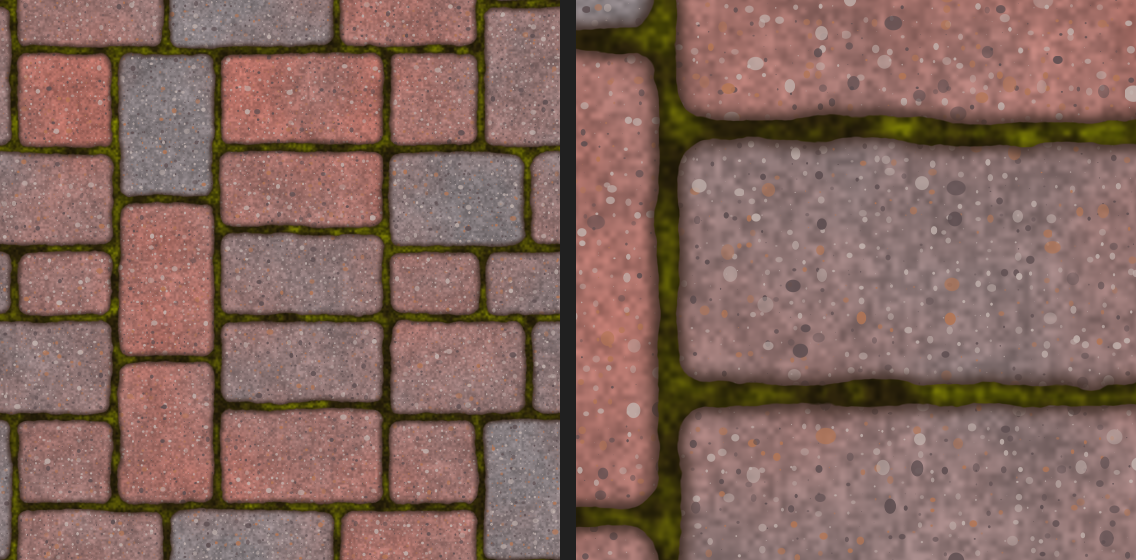
Left: the whole. Right: its middle third, enlarged.
Write a Shadertoy shader that draws this texture.

```glsl
// Tumbled clay and slate pavers in a seamless mixed bond, with mossy joints.
// Edge lists split the unit tile into bricks; a rounded box distance shapes each
// one, and tiling value noise plus scattered stones weather the surface.

const float SEAM_HALF = 0.0062;
const float CORNER = 0.019;
const float BAND_TOP = 0.905;
const float BAND_END = 0.090;
const vec3 SLATE = vec3(0.51, 0.475, 0.485);
const vec3 CLAY = vec3(0.665, 0.425, 0.39);
const vec3 GRIME = vec3(0.25, 0.18, 0.15);
const vec3 SOIL = vec3(0.14, 0.11, 0.035);
const vec3 MOSS = vec3(0.36, 0.36, 0.02);

// Share of clay in each brick: band, upright column, stretchers, mixed rows
const float CLAY_SHARE[26] = float[26](
    0.60, 0.10, 0.75,   0.05, 0.80, 0.70,   0.95, 0.85, 0.40, 0.45, 0.80,
    0.65, 0.50, 1.00,   0.05, 0.50, 0.00,   0.55, 0.35, 0.70,
    0.60, 0.35, 0.00,   0.70, 0.12, 0.62);

vec3 hash(vec2 cell, float seed) {
    vec3 p = fract(vec3(cell, seed) * vec3(0.1031, 0.1030, 0.0973));
    p += dot(p, p.yxz + 33.33);
    return fract((p.xxy + p.yxx) * p.zyx);
}

// Value noise repeating on the unit square; freq is a whole number
float noise(vec2 p, float freq, float seed) {
    vec2 c = floor(p * freq), f = fract(p * freq);
    f = f * f * (3.0 - 2.0 * f);
    vec2 a = mod(c, freq), b = mod(c + 1.0, freq);
    return mix(mix(hash(a, seed).x, hash(vec2(b.x, a.y), seed).x, f.x),
               mix(hash(vec2(a.x, b.y), seed).x, hash(b, seed).x, f.x), f.y);
}

float fbm(vec2 p, float freq, float seed) {
    float sum = 0.0, gain = 0.5;
    for (int i = 0; i < 4; i++) {
        sum += gain * noise(p, freq, seed + float(i));
        freq *= 2.0;
        gain *= 0.5;
    }
    return sum / 0.9375;
}

float wrap(float v, float start) { return start + fract(v - start); }

// Interval of the edge list that holds v: low, high, index
vec3 slot(float v, float e[6]) {
    vec3 s = vec3(e[0], e[1], 0.0);
    for (int i = 1; i < 5; i++)
        if (v >= e[i]) s = vec3(e[i], e[i + 1], float(i));
    return s;
}

// Finds the brick around p (y runs down) and gives its extents and number
int findBrick(vec2 p, out vec3 across, out vec3 down) {
    float x = wrap(p.x, 0.206), bandX = wrap(p.x, 0.026), y = wrap(p.y, BAND_END);
    if (y > BAND_TOP && bandX < 0.859) {
        across = slot(bandX, float[6](0.026, 0.296, 0.603, 0.859, 2.0, 2.0));
        down = vec3(BAND_TOP, 1.0 + BAND_END, 0.0);
        return int(across.z);
    }
    if (x < 0.388) {
        across = vec3(0.206, 0.388, 0.0);
        down = slot(y, float[6](BAND_END, 0.355, 0.641, BAND_TOP, 2.0, 2.0));
        return 3 + int(down.z);
    }
    if (x < 0.690) {
        across = vec3(0.388, 0.690, 0.0);
        down = slot(y, float[6](BAND_END, 0.262, 0.410, 0.568, 0.724, BAND_TOP));
        return 6 + int(down.z);
    }
    down = slot(wrap(p.y, 0.007), float[6](0.007, 0.267, 0.444, 0.568, 0.745, 1.007));
    if (mod(down.z, 2.0) > 0.5) {
        across = slot(x, float[6](0.690, 0.944, 1.206, 2.0, 2.0, 2.0));
    } else {
        across = slot(x, float[6](0.690, 0.859, 1.026, 1.206, 2.0, 2.0));
        if (across.z != 1.0) down.xy = clamp(down.xy, BAND_END, BAND_TOP);
    }
    return 11 + int(down.z) * 3 + int(across.z);
}

float roundedBox(vec2 p, vec2 halfSize, float r) {
    vec2 q = abs(p) - halfSize + r;
    return length(max(q, 0.0)) + min(max(q.x, q.y), 0.0) - r;
}

// Lays one random pebble per cell over the base colour
vec3 addStones(vec3 base, vec2 p, float freq, float maxRadius, float px, float seed) {
    vec2 cell = mod(floor(p * freq), freq);
    vec3 place = hash(cell, seed), kind = hash(cell, seed + 7.0);
    vec2 offset = fract(p * freq) - 0.5 - (place.xy - 0.5) * 0.5;
    offset.x *= 0.75 + 0.6 * kind.z;
    float radius = maxRadius * place.z * place.z, soft = px * freq * 0.7;
    float cover = 1.0 - smoothstep(radius - soft, radius + soft, length(offset));
    vec3 stone = kind.x < 0.50 ? vec3(0.76, 0.70, 0.68)
               : kind.x < 0.72 ? vec3(0.70, 0.46, 0.33) : vec3(0.36, 0.30, 0.31);
    return mix(base, stone, cover * (0.35 + 0.55 * kind.y));
}

void mainImage(out vec4 fragColor, in vec2 fragCoord) {
    float px = 1.0 / iResolution.y;
    vec2 p = fract(vec2(fragCoord.x, iResolution.y - fragCoord.y) * px);

    // Brick shape with wavering, chipped edges
    vec2 bend = vec2(noise(p, 14.0, 1.0), noise(p, 14.0, 2.0)) - 0.5;
    vec2 q = p + bend * 0.007;
    vec3 across, down;
    int id = findBrick(q, across, down);
    vec2 local = q - 0.5 * vec2(across.x + across.y, down.x + down.y);
    local -= round(local);
    vec2 halfSize = 0.5 * vec2(across.y - across.x, down.y - down.x) - SEAM_HALF;
    float d = roundedBox(local, halfSize, CORNER) + (fbm(p, 50.0, 3.0) - 0.5) * 0.007;

    // Brick face: blotched clay and slate, grain, pebbles, dirty rim
    float share = CLAY_SHARE[id] + (fbm(p, 7.0, 11.0) - 0.5) * 0.75;
    vec3 brick = mix(SLATE, CLAY, clamp(share, 0.0, 1.1));
    brick *= 0.88 + 0.24 * fbm(p, 18.0, 17.0);
    brick *= 1.0 + 0.24 * (noise(p, 256.0, 23.0) - 0.5) + 0.16 * (noise(p, 120.0, 24.0) - 0.5);
    brick = addStones(brick, p, 120.0, 0.30, px, 31.0);
    brick = addStones(brick, p, 53.0, 0.26, px, 47.0);
    float rim = smoothstep(-0.015, 0.001, d);
    brick = mix(brick, GRIME, 0.85 * rim * rim);

    // Joint: clumps of moss over dark soil
    float clump = smoothstep(0.25, 0.75, fbm(p, 40.0, 61.0)) * (0.5 + 0.7 * noise(p, 9.0, 67.0));
    vec3 joint = mix(SOIL, MOSS, clump * (0.5 + 0.5 * smoothstep(0.0, 0.006, d)));
    joint *= 0.75 + 0.6 * noise(p, 230.0, 71.0);

    fragColor = vec4(mix(brick, joint, smoothstep(-px, px, d)), 1.0);
}
```
